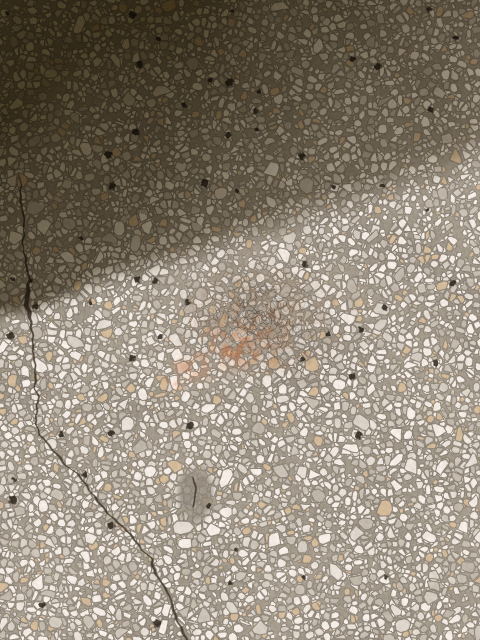
Give the GLSL for this texture, as a Shadertoy shader.

```glsl
// Worn terrazzo floor with pale stone chips, a slanting shadow, a rust stain and a crack.

const vec3 CEMENT = vec3(0.635, 0.595, 0.54);
const vec3 CHIP_DULL = vec3(0.75, 0.71, 0.66);
const vec3 CHIP_PALE = vec3(0.96, 0.93, 0.90);
const vec3 CHIP_TAN = vec3(0.83, 0.73, 0.60);
const vec3 RUST = vec3(0.74, 0.49, 0.34);
const vec3 SHADE_DEEP = vec3(0.31, 0.275, 0.18);
const vec3 SHADE_SOFT = vec3(0.75, 0.73, 0.69);
const vec3 PIT = vec3(0.17, 0.14, 0.10);

vec2 hash2(vec2 p) {
    vec3 q = fract(p.xyx * vec3(0.1031, 0.1030, 0.0973));
    q += dot(q, q.yzx + 33.33);
    return fract((q.xx + q.yz) * q.zy);
}

float slope(vec2 corner, vec2 offset) {
    float angle = 6.2832 * hash2(corner).x;
    return dot(vec2(cos(angle), sin(angle)), offset);
}

float gradientNoise(vec2 p) {
    vec2 i = floor(p), f = p - i, e = vec2(1.0, 0.0);
    vec2 u = f * f * f * (f * (f * 6.0 - 15.0) + 10.0);
    return mix(mix(slope(i, f), slope(i + e, f - e), u.x),
               mix(slope(i + e.yx, f - e.yx), slope(i + 1.0, f - 1.0), u.x), u.y);
}

float fbm(vec2 p) {
    float sum = 0.0, amp = 1.0;
    for (int i = 0; i < 3; i++) {
        sum += amp * gradientNoise(p);
        p = p * 2.03 + 17.0;
        amp *= 0.5;
    }
    return sum;
}

float smoothMin(float a, float b, float k) {
    float h = max(k - abs(a - b), 0.0) / k;
    return min(a, b) - h * h * k * 0.25;
}

// Angular stones cut from Voronoi cells: x is signed distance, yz a random pair.
vec3 stoneLayer(vec2 p, float density, float presence, float seed) {
    vec2 q = p * density, cell = floor(q), f = q - cell;
    vec2 home = vec2(0.0), site = vec2(9.0);
    for (int j = -1; j <= 1; j++)
    for (int i = -1; i <= 1; i++) {
        vec2 g = vec2(i, j), r = g + hash2(cell + g + seed) - f;
        if (dot(r, r) < dot(site, site)) { site = r; home = g; }
    }
    float border = 1.0;
    for (int j = -2; j <= 2; j++)
    for (int i = -2; i <= 2; i++) {
        vec2 g = home + vec2(i, j), r = g + hash2(cell + g + seed) - f;
        vec2 across = r - site;
        if (dot(across, across) > 1e-4)
            border = smoothMin(border, dot(0.5 * (site + r), normalize(across)), 0.07);
    }
    vec2 rnd = hash2(cell + home + seed + 71.0);
    vec2 size = hash2(cell + home + seed + 133.0);
    float a = 6.2832 * rnd.x;
    vec2 local = abs(mat2(cos(a), sin(a), -sin(a), cos(a)) * site);
    vec2 halfSize = vec2(mix(0.34, 0.62, size.x), mix(0.19, 0.46, size.y));
    vec2 over = local - halfSize;
    float facet = dot(local, vec2(0.6, 0.8)) - 0.75 * dot(halfSize, vec2(0.6, 0.8));
    float d = max(max(over.x, over.y), max(facet, mix(0.07, 0.14, size.x) - border));
    if (hash2(cell + home + seed + 211.0).x > presence) d = 1.0;
    return vec3(d / density, rnd);
}

vec3 chipColour(vec2 rnd) {
    vec3 c = mix(CHIP_DULL, CHIP_PALE, smoothstep(0.0, 0.8, rnd.y));
    return mix(c, CHIP_TAN, step(0.93, fract(rnd.x * 7.0 + rnd.y)));
}

float blob(vec2 p, vec2 centre, vec2 radius) {
    vec2 q = (p - centre) / radius;
    return exp(-dot(q, q));
}

// Crack path: nearly upright above, slanting to the right below.
float crackX(float y) {
    return 0.029 + 0.08 * (0.733 - y) + 0.82 * max(0.32 - y, 0.0)
         - 0.45 * max(0.128 - y, 0.0)
         + 0.011 * gradientNoise(vec2(y * 22.0, 3.0)) + 0.005 * gradientNoise(vec2(y * 75.0, 8.0));
}

vec3 shadowTint(vec2 p) {
    float above = p.y - 0.502 - 0.342 * p.x + 0.012 * gradientNoise(p * 9.0);
    float width = 0.017 + 0.045 * p.x;
    float depth = clamp(0.50 + 0.6 * p.x - 1.6 * above + 0.12 * gradientNoise(p * 5.0), 0.0, 1.0);
    return mix(vec3(1.0), mix(SHADE_DEEP, SHADE_SOFT, depth), smoothstep(-width, width, above));
}

void mainImage(out vec4 fragColor, in vec2 fragCoord) {
    vec2 p = fragCoord / iResolution.y;
    float soft = max(0.0009, 0.7 / iResolution.y);
    vec2 warped = p + 0.003 * vec2(gradientNoise(p * 45.0), gradientNoise(p * 45.0 + 31.0));

    // Stain and gouge masks
    float stain = blob(p, vec2(0.405, 0.50), vec2(0.085, 0.065));
    float hot = blob(p, vec2(0.372, 0.458), vec2(0.05, 0.026))
              + 0.8 * blob(p, vec2(0.30, 0.425), vec2(0.03, 0.016))
              + 0.8 * blob(p, vec2(0.27, 0.398), vec2(0.012, 0.010));
    float scuff = 0.8 * smoothstep(0.3, 0.7, blob(p, vec2(0.305, 0.228), vec2(0.034, 0.048)));
    float patchy = smoothstep(-0.4, 0.5, fbm(p * 55.0));

    // Cement, then stones from fine to coarse
    vec3 cement = CEMENT * (1.0 + 0.09 * fbm(p * 170.0) + 0.07 * fbm(p * 6.0));
    vec3 colour = cement;
    for (int k = 0; k < 3; k++) {
        float n = float(k);
        float density = 118.0 * pow(0.59, n);
        float presence = (k == 2 ? 0.17 : 0.80) - 0.12 * smoothstep(0.5, 0.8, p.y + 0.3 * p.x - 0.1);
        vec3 stone = stoneLayer(warped, density, presence, 19.0 * n);
        float cover = 1.0 - smoothstep(-soft, soft, stone.x);
        float halo = 1.0 - smoothstep(0.0005, 0.0028, stone.x);
        colour = mix(colour, cement * 0.86, halo);
        vec3 face = chipColour(stone.yz) * (1.0 + 0.05 * fbm(p * 130.0));
        colour = mix(colour, face, cover * (1.0 - 0.45 * stain) * (1.0 - scuff));
    }

    // Rust: brown veins over the stain, orange grains in its core
    float vein = 1.0 - smoothstep(0.0, 0.13, abs(gradientNoise(p * 105.0)));
    colour *= mix(vec3(1.0), vec3(0.97, 0.87, 0.79), stain * patchy);
    colour *= 1.0 - 0.30 * vein * stain;
    colour = mix(colour, RUST * (0.65 + 0.6 * colour), clamp(hot * patchy, 0.0, 1.0) * 0.75);

    // Scattered dark pits
    vec2 pitCell = floor(p * 26.0), pitRnd = hash2(pitCell + 401.0);
    vec2 pitPos = fract(p * 26.0) - 0.25 - 0.5 * hash2(pitCell + 307.0);
    float pitSize = 0.06 + 0.09 * pitRnd.y;
    float pit = length(pitPos) + 0.10 * gradientNoise(p * 190.0) - pitSize;
    colour = mix(colour, PIT, 0.85 * step(pitRnd.x, 0.10) * (1.0 - smoothstep(-0.03, 0.05, pit)));

    // Crack and short curved gouge
    float crackWidth = 0.0010 + 0.0010 * gradientNoise(p.yy * 40.0) + 0.0025 * blob(p, vec2(0.04, 0.53), vec2(0.03));
    float crack = abs(p.x - crackX(p.y)) * (p.y < 0.32 ? 0.75 : 1.0) - max(crackWidth, 0.0004);
    float crackLine = (1.0 - smoothstep(-soft, 1.6 * soft, crack)) * (1.0 - smoothstep(0.71, 0.74, p.y));
    vec2 g = p - vec2(0.304, 0.231);
    float gouge = abs(g.x + 9.0 * g.y * g.y - 0.002 - 0.003 * gradientNoise(p * 60.0)) - 0.001;
    float gougeLine = (1.0 - smoothstep(-soft, 1.6 * soft, gouge)) * (1.0 - smoothstep(0.020, 0.027, abs(g.y)));
    colour = mix(colour, PIT * 1.3, 0.85 * max(crackLine, gougeLine));

    fragColor = vec4(clamp(colour * shadowTint(p), 0.0, 1.0), 1.0);
}
```
